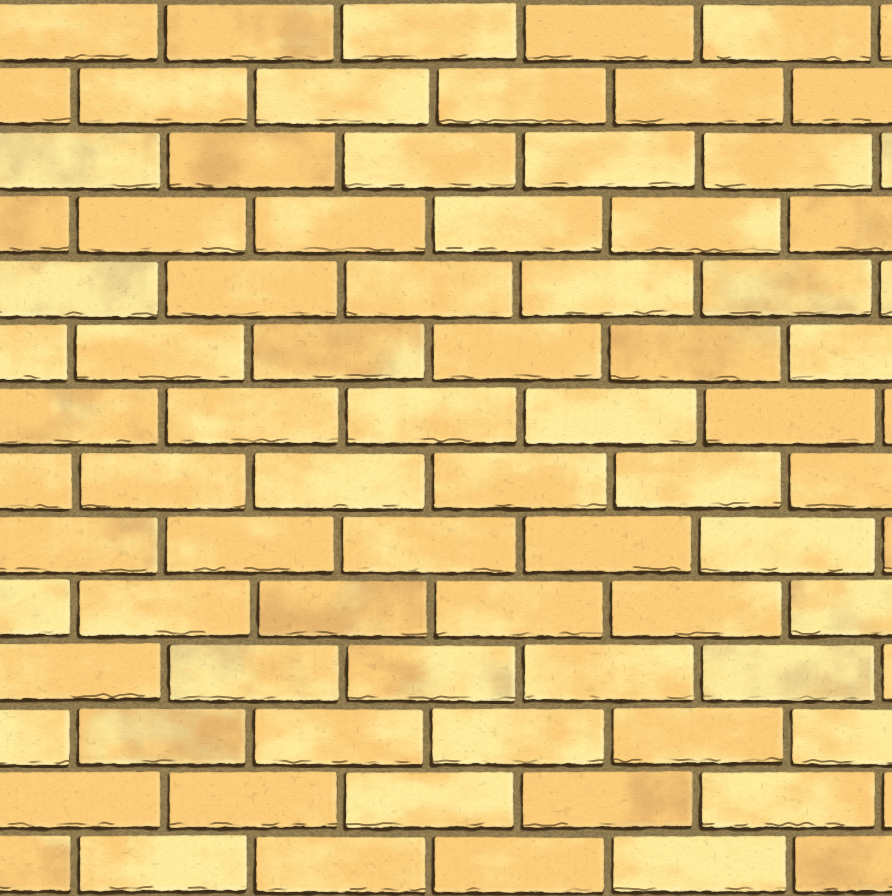
Give the GLSL for this texture, as a Shadertoy shader.

```glsl
// Yellow brick wall in running bond: 14 courses of 5 bricks, with dark lower-left joint shadows.

float hash(vec2 p) {
    return fract(sin(dot(p, vec2(127.1, 311.7))) * 43758.5453);
}

float noise(vec2 p) {
    vec2 i = floor(p), f = fract(p);
    f = f * f * (3.0 - 2.0 * f);
    return mix(mix(hash(i), hash(i + vec2(1, 0)), f.x),
               mix(hash(i + vec2(0, 1)), hash(i + vec2(1, 1)), f.x), f.y);
}

float fbm(vec2 p) {
    float sum = 0.0, amp = 0.5;
    for (int i = 0; i < 4; i++) {
        sum += amp * noise(p);
        p = p * 2.03 + 7.3;
        amp *= 0.5;
    }
    return sum / 0.9375;
}

// Position of the vertical joint that opens a brick, wrapping every 5 columns
float jointShift(float column, float row) {
    return 0.04 * hash(vec2(mod(column, 5.0) + 3.1, row + 8.7));
}

float roundBox(vec2 p, vec2 halfSize, float radius) {
    vec2 d = abs(p) - halfSize + radius;
    return length(max(d, 0.0)) + min(max(d.x, d.y), 0.0) - radius;
}

void mainImage(out vec4 fragColor, in vec2 fragCoord) {
    vec2 uv = fragCoord / iResolution.xy;
    vec2 wall = uv * vec2(5.0, 14.0);
    float pixel = 14.0 / iResolution.y;

    // Brick cell: alternate courses move by half a brick, joints wander slightly
    float row = floor(wall.y);
    float x = wall.x + (mod(row, 2.0) < 0.5 ? 0.606 : 0.106);
    float column = floor(x);
    if (x < column + jointShift(column, row)) column -= 1.0;
    float left = column + jointShift(column, row);
    float right = column + 1.0 + jointShift(column + 1.0, row);
    vec2 id = vec2(mod(column, 5.0), row);
    float tone = hash(id + 0.37);

    // Local coordinates, measured in course heights
    vec2 p = vec2((x - 0.5 * (left + right)) * 2.79, wall.y - row - 0.5);
    vec2 halfSize = vec2((right - left) * 1.395 - 0.073, 0.43);
    vec2 grainPos = p + id * vec2(9.0, 7.0);
    p.y += (hash(id + 5.2) - 0.5) * (0.03 + 0.015 * p.x);

    // Worn outline, roughest along the bottom
    float roughness = mix(0.018, 0.045, smoothstep(-0.25, -0.42, p.y) );
    float wobble = (fbm(grainPos * vec2(9.0, 12.0)) - 0.5) * roughness;
    float brickDist = roundBox(p, halfSize, 0.045) + wobble;
    float shadowDist = roundBox(p + vec2(0.026, 0.032), halfSize + vec2(0.018, 0.022), 0.05)
                     + (noise(grainPos * 6.0 + 31.0) - 0.5) * 0.035;
    float brickMask = 1.0 - smoothstep(-0.7 * pixel, 0.7 * pixel, brickDist);
    float shadowMask = 1.0 - smoothstep(-0.02 - 0.5 * pixel, 0.01 + 0.5 * pixel, shadowDist);

    // Mortar and the shadow sunk into it
    float grit = noise(grainPos * 28.0);
    vec3 color = vec3(0.56, 0.48, 0.315) * (0.90 + 0.2 * grit);
    color = mix(color, vec3(0.22, 0.16, 0.085), shadowMask * 0.95);

    // Brick face: soft pale patches over a warm base
    float patches = fbm(grainPos * vec2(1.1, 1.7) + 4.0);
    float streaks = noise(grainPos * vec2(6.0, 1.2) + 19.0);
    float pale = smoothstep(0.35, 0.85, patches + (tone - 0.5) * 0.5 + (streaks - 0.5) * 0.1);
    vec3 face = mix(vec3(0.985, 0.80, 0.475), vec3(1.0, 0.92, 0.61), pale);

    // Dingy smudges on a few bricks
    float stained = step(0.82, hash(id + 11.9));
    face *= 1.0 - vec3(0.09, 0.12, 0.10) * stained * smoothstep(0.35, 0.75, fbm(grainPos * 1.3 + 40.0));

    // Fine grain and small pits
    face *= 0.985 + 0.035 * noise(grainPos * vec2(24.0, 34.0));
    face *= 1.0 - 0.06 * smoothstep(0.82, 0.95, noise(grainPos * 17.0 + 60.0));

    // Light chipped rim at the right and bottom, with dark ragged cracks
    float edgeGap = min(halfSize.x - p.x, p.y + halfSize.y);
    float rim = 1.0 - smoothstep(0.015, 0.10, edgeGap);
    face = mix(face, vec3(1.0, 0.95, 0.70), rim * (0.25 + 0.5 * pale));
    float crackLine = abs(p.y + halfSize.y - 0.015 - 0.055 * noise(grainPos * vec2(7.0, 2.0)));
    float crack = (1.0 - smoothstep(0.005, 0.018 + 0.5 * pixel, crackLine))
                * smoothstep(0.48, 0.7, noise(grainPos * vec2(4.0, 1.0) + 80.0));
    face = mix(face, vec3(0.40, 0.30, 0.16), crack * 0.75);
    face *= 1.0 - 0.12 * smoothstep(-0.03, 0.0, brickDist);

    color = mix(color, face, brickMask);
    fragColor = vec4(clamp(color, 0.0, 1.0), 1.0);
}
```
